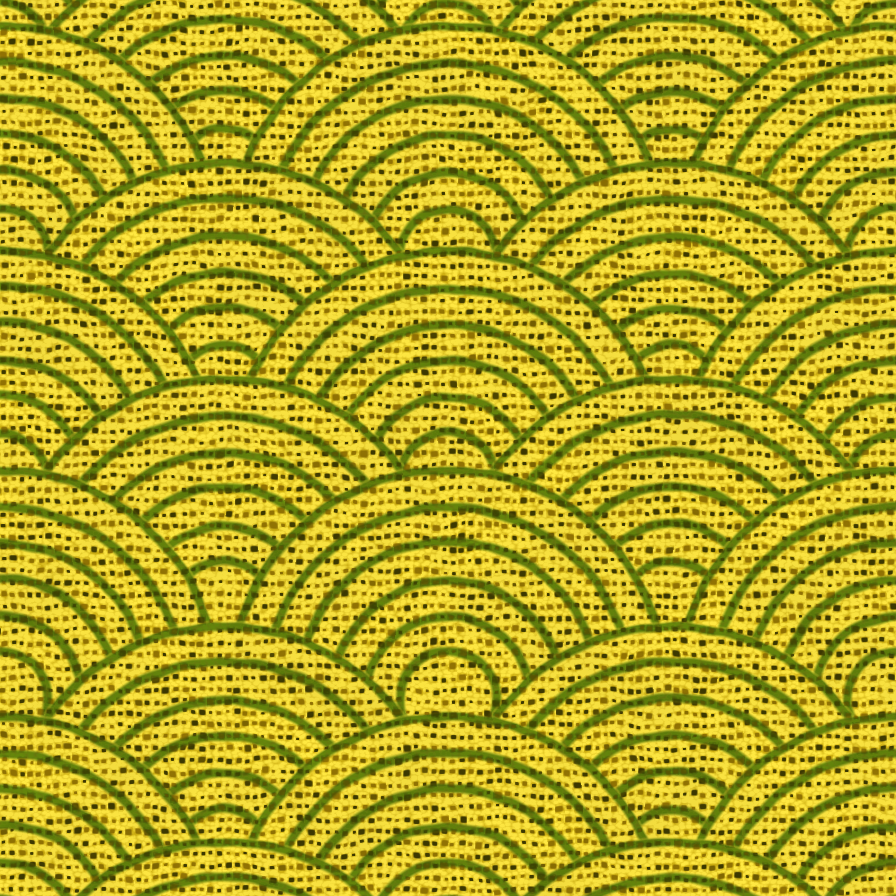
Write a Shadertoy shader that draws this pattern.

```glsl
// Overlapping wave scales in green line on coarse yellow cloth.
// Rows of ringed discs are layered from back to front with uneven spacing;
// a woven grid of gaps and cellular fibre noise shades the threads.

const float TAU = 6.2831853;
const float COLUMN_STEP = 0.5;       // two scales across
const float ROW_STEP = 0.125;        // eight half-offset rows down
const float OUTER_RADIUS = 0.243;
const float INNER_RADIUS = 0.054;
const float RING_STEP = 0.0406;
const int RINGS = 6;
const float HALF_LINE = 0.0049;
const vec2 THREADS = vec2(100.0, 76.0);

const vec3 BRIGHT = vec3(0.98, 0.89, 0.25);
const vec3 OCHRE = vec3(0.80, 0.68, 0.07);
const vec3 BROWN = vec3(0.55, 0.43, 0.01);
const vec3 DARK = vec3(0.20, 0.19, 0.0);
const vec3 GREEN = vec3(0.34, 0.45, 0.04);

float hash(vec2 p) {
    return fract(sin(dot(p, vec2(127.1, 311.7))) * 43758.5);
}

float layeredSines(vec2 p) {
    return 0.5 * sin(p.x + 1.7 * sin(p.y * 0.8))
         + 0.3 * sin(p.y * 2.1 + p.x * 0.7)
         + 0.2 * sin(p.x * 3.7 - p.y * 2.9);
}

// Distance to the nearest scattered point
float cellular(vec2 p) {
    vec2 cell = floor(p);
    float nearest = 2.0;
    for (int y = -1; y <= 1; y++) {
        for (int x = -1; x <= 1; x++) {
            vec2 id = cell + vec2(x, y);
            vec2 site = id + vec2(hash(id), hash(id + 41.3));
            nearest = min(nearest, distance(p, site));
        }
    }
    return nearest;
}

// Top of each row: alternating wide and narrow gaps plus a slow drift
float rowTop(float row) {
    float alternate = mod(row, 2.0) < 0.5 ? -0.0138 : 0.0138;
    float drift = 0.008 * cos((row - 3.39) * TAU / 4.0)
                - 0.0109 * cos((row - 0.885) * TAU / 8.0)
                + 0.0015 * sin(row * TAU * 0.375);
    return row * ROW_STEP + 0.078 + alternate + drift;
}

// x: line amount, y: coverage of the disc; inner rings sit slightly lower
vec2 ringedScale(vec2 p, float row, float soft) {
    float shift = mod(row, 2.0) < 0.5 ? 0.5 * COLUMN_STEP : 0.0;
    float x = p.x - shift + 0.5 * COLUMN_STEP;
    float column = floor(x / COLUMN_STEP);
    vec2 fromTop = vec2(x - (column + 0.5) * COLUMN_STEP, p.y - rowTop(row));
    float rim = length(fromTop + vec2(0.0, OUTER_RADIUS)) - OUTER_RADIUS;
    float offset = abs(rim);
    for (int i = 1; i < RINGS; i++) {
        float ring = float(i);
        float radius = mix(OUTER_RADIUS, INNER_RADIUS, ring / float(RINGS - 1));
        float jitter = (hash(vec2(column * 7.0 + ring, row)) - 0.5) * 0.004;
        float drop = ring * RING_STEP + jitter + radius;
        offset = min(offset, abs(length(fromTop + vec2(0.0, drop)) - radius));
    }
    float line = 1.0 - smoothstep(HALF_LINE - soft, HALF_LINE + soft, offset);
    return vec2(line, smoothstep(-soft, soft, HALF_LINE - rim));
}

// Nearer rows lie lower and hide the ones behind
float waveLines(vec2 p, float soft) {
    float ink = 0.0;
    for (int row = 10; row >= 0; row--) {
        vec2 wave = ringedScale(p, float(row), soft);
        ink = mix(ink, wave.x, wave.y);
    }
    return ink;
}

// x: gap between threads, y: shading around it, z: depth of the gap
vec3 weave(vec2 p, float pixel) {
    vec2 q = p * THREADS;
    q += 0.25 * vec2(layeredSines(p * 45.0), layeredSines(p.yx * 38.0 + 5.0));
    vec2 id = floor(q);
    float over = mod(id.x + id.y, 2.0);
    vec2 f = q - id - 0.5 + 0.2 * (vec2(hash(id + 3.1), hash(id + 8.7)) - 0.5);
    vec2 dash = vec2(0.31, 0.2) * (0.6 + 0.55 * hash(id)) * mix(0.85, 1.15, over);
    vec2 r = f / dash;
    float d = pow(dot(r * r, r * r), 0.25);
    float blur = 0.25 + 80.0 * pixel;
    float gap = 1.0 - smoothstep(1.0 - blur, 1.0 + blur, d);
    float shade = 1.0 - smoothstep(0.9, 2.3, d);
    return vec3(gap, shade, hash(id + 19.0));
}

void mainImage(out vec4 fragColor, in vec2 fragCoord) {
    vec2 uv = fragCoord / iResolution.y;
    float pixel = 1.0 / iResolution.y;

    // Cloth with fibre grain and broad uneven dye
    vec3 threads = weave(uv, pixel);
    float fibre = cellular(uv * vec2(170.0, 230.0));
    float dye = layeredSines(uv * 21.0 + 3.0) + layeredSines(uv.yx * 47.0);
    float tone = 0.75 * threads.y + 1.3 * (fibre - 0.4) + 0.1 * dye;
    tone = clamp(tone, 0.0, 1.0);
    vec3 cloth = mix(BRIGHT, OCHRE, tone) * (1.0 + 0.02 * dye);

    // Hand-drawn lines soaked unevenly into the threads
    vec2 wobble = vec2(layeredSines(uv * 55.0), layeredSines(uv.yx * 62.0 + 2.0));
    float ink = waveLines(uv + 0.0013 * wobble, 0.0019 + 0.5 * pixel);
    vec3 green = GREEN * (1.1 - 0.35 * tone + 0.06 * dye);
    vec3 color = mix(cloth, green, ink * clamp(1.1 - 0.3 * fibre, 0.0, 1.0));

    // Gaps, some much deeper than others
    vec3 gapColor = mix(BROWN, DARK, smoothstep(0.3, 0.7, threads.z));
    gapColor = mix(gapColor, DARK, 0.5 * ink);
    color = mix(color, gapColor, threads.x * mix(0.95, 0.6, ink));

    fragColor = vec4(color, 1.0);
}
```
